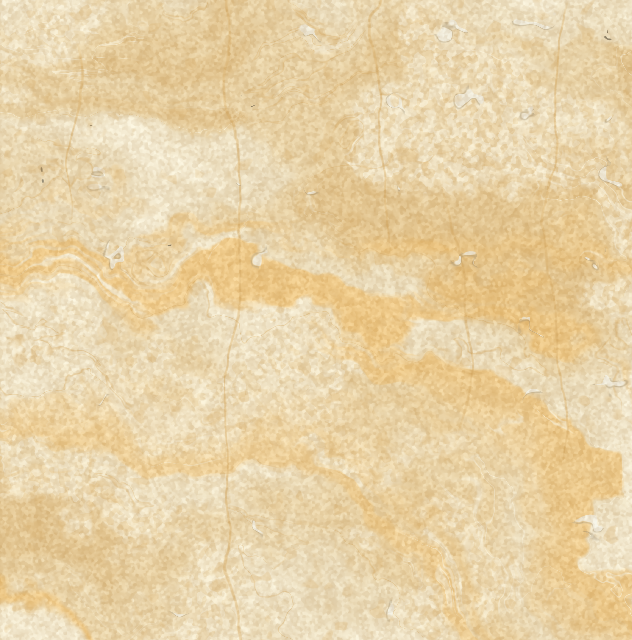
This texture is drawn by a Shadertoy shader. Its source:

```glsl
// Cream and honey marble: warped strata, golden belts, speckled pale clouds,
// thin veins, hairline cracks and small white flecks.
// All noise is layered smooth cellular noise, bent along a curved flow.
#define WARP 0.38
#define BEND 0.45
#define STRATA vec2(2.2, 10.0)
#define GRAIN 0.10
#define FLECK_GRID 9.0
#define CRACKS 6
#define PALE vec3(0.95, 0.91, 0.81)
#define CREAM vec3(0.915, 0.855, 0.725)
#define SAND vec3(0.905, 0.815, 0.64)
#define TAN vec3(0.885, 0.77, 0.565)
#define GOLD vec3(0.925, 0.76, 0.48)
#define OCHRE vec3(0.85, 0.69, 0.43)

vec3 hash3(vec2 p) {
    vec3 h = fract(p.xyx * vec3(0.1031, 0.1030, 0.0973));
    h += dot(h, h.yxz + 33.33);
    return fract((h.xxy + h.yzz) * h.zyx);
}

// Random cell values blended by distance to their jittered centres
float cellNoise(vec2 p) {
    vec2 cell = floor(p), local = p - cell;
    float sum = 0.0, total = 0.0;
    for (int j = -1; j <= 1; j++)
    for (int i = -1; i <= 1; i++) {
        vec2 offset = vec2(i, j);
        vec3 h = hash3(cell + offset);
        vec2 d = offset + h.xy - local;
        float weight = exp(-6.0 * dot(d, d));
        sum += weight * h.z;
        total += weight;
    }
    return sum / total;
}

float layered(vec2 p) {
    float sum = 0.0, amp = 0.516;
    for (int i = 0; i < 5; i++) {
        sum += amp * cellNoise(p);
        p = mat2(0.8, 0.6, -0.6, 0.8) * p * 2.03 + 7.3;
        amp *= 0.5;
    }
    return sum;
}

float bell(float x, float centre, float width) {
    float d = (x - centre) / width;
    return exp(-d * d);
}

float contour(float n, float level, float width) {
    return 1.0 - smoothstep(0.0, width, abs(n - level));
}

void mainImage(out vec4 fragColor, in vec2 fragCoord) {
    vec2 p = fragCoord / iResolution.y;

    // Flow: strata sink to the right in the lower half
    vec2 warp = vec2(layered(p * 3.0 + 3.0), layered(p * 3.0 + 31.0)) - 0.5;
    vec2 q = p + WARP * warp;
    float height = q.y + BEND * q.x * q.x * (1.0 - smoothstep(-0.1, 0.75, q.y));

    // Base tones
    float strata = layered(vec2(q.x, height) * STRATA + 15.0);
    float cloud = layered(q * vec2(2.5, 3.5) + 20.0);
    float tone = 0.5 + 1.5 * (cloud - 0.5) + 1.6 * (strata - 0.5);
    vec3 col = mix(PALE, CREAM, smoothstep(0.0, 0.35, tone));
    col = mix(col, SAND, smoothstep(0.32, 0.7, tone));
    col = mix(col, TAN, smoothstep(0.66, 1.0, tone));

    // Pale clouds broken up by speckle
    float patches = layered(q * vec2(3.0, 4.5) + 60.0);
    float speckle = 0.4 + 0.6 * smoothstep(0.35, 0.6, cellNoise(p * 130.0));
    col = mix(col, PALE, 0.75 * speckle * smoothstep(0.55, 0.64, patches));

    // Golden belts and one broad band on the right
    float streak = layered(vec2(3.0 * q.x, 22.0 * height) + 40.0);
    float belt = bell(height, 0.52, 0.1) + 0.7 * bell(height, 0.27, 0.06);
    float gold = smoothstep(0.47, 0.66, streak) * belt;
    gold += smoothstep(0.5, 0.7, q.x) * bell(q.y, 0.59, 0.022) * (0.2 + streak);
    col = mix(col, GOLD, 0.85 * min(gold, 1.0));

    // Pale lobe with a golden rim in the lower left corner
    float lobe = length(q - vec2(-0.03, -0.1)) - 0.21;
    col = mix(col, PALE, 0.8 * (1.0 - smoothstep(-0.02, 0.0, lobe)));
    col = mix(col, GOLD, 0.8 * bell(lobe, 0.006, 0.01));

    // Veins along the strata and around the clouds
    float fade = smoothstep(0.4, 0.65, cellNoise(p * 5.0 + 9.0));
    col = mix(col, PALE, 0.65 * fade * contour(strata, 0.56, 0.013));
    col = mix(col, OCHRE, 0.4 * (1.0 - fade) * contour(strata, 0.42, 0.012));
    col = mix(col, PALE, 0.35 * fade * contour(patches, 0.46, 0.007));

    // Hairline cracks, mostly upright
    for (int i = 0; i < CRACKS; i++) {
        float k = float(i);
        float path = (k + 0.2 + 0.6 * hash3(vec2(k, 4.0)).x) / float(CRACKS);
        path += 0.012 * sin(9.0 * p.y + k) + 0.004 * sin(31.0 * p.y + 2.0 * k) + 0.08 * warp.x;
        float line = 1.0 - smoothstep(0.0006, 0.0028, abs(p.x - path));
        float visible = smoothstep(0.42, 0.65, cellNoise(vec2(k * 7.0, p.y * 3.0)));
        col = mix(col, OCHRE, 0.5 * line * visible);
    }

    // White flecks with a grey edge, and a few dark pits
    vec2 ragged = vec2(cellNoise(p * 40.0), cellNoise(p * 40.0 + 50.0)) - 0.5;
    vec2 grid = p * FLECK_GRID + 0.35 * ragged;
    vec3 h = hash3(floor(grid) + 80.0);
    vec2 local = fract(grid) - 0.35 - 0.3 * h.xy;
    local = h.x > 0.7 ? local.yx : local;
    float fleck = length(local * vec2(1.0, 2.6)) - 0.05 - 0.13 * h.y;
    float present = step(0.7, h.z);
    col = mix(col, vec3(0.62, 0.57, 0.47), 0.35 * present * bell(fleck, 0.03, 0.03) * step(local.y, 0.0));
    col = mix(col, vec3(0.93, 0.91, 0.85), 0.85 * present * (1.0 - smoothstep(-0.02, 0.02, fleck)));
    float pit = 1.0 - smoothstep(0.015, 0.04, length(local * vec2(1.0, 2.0)));
    col = mix(col, vec3(0.42, 0.38, 0.3), 0.7 * pit * step(h.z, 0.06));

    // Fine grain and brown pores
    float grain = cellNoise(p * 230.0) + 0.5 * cellNoise(p * 90.0) - 0.75;
    col += GRAIN * grain * vec3(0.7, 1.0, 1.3);
    col = mix(col, OCHRE, 0.3 * smoothstep(0.8, 0.95, cellNoise(p * 65.0)));
    fragColor = vec4(clamp(col, 0.0, 1.0), 1.0);
}
```
